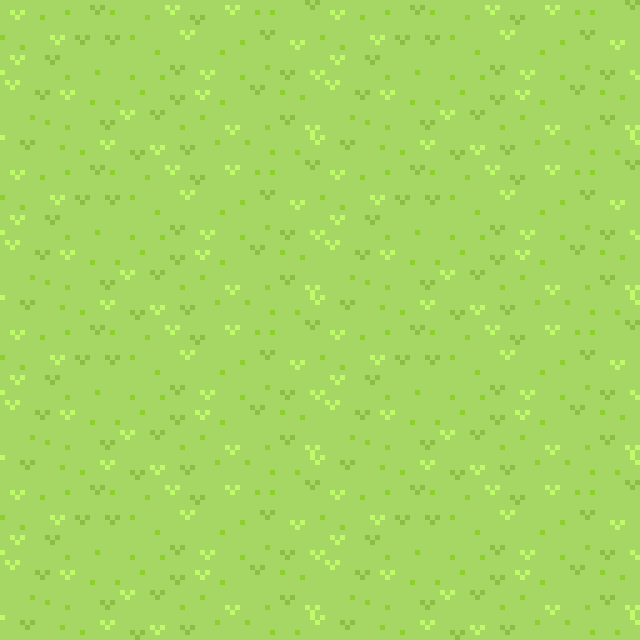
Reproduce this texture procedurally as a WebGL 1 fragment shader.

```glsl
precision highp float;
// Pixel-art meadow: light and dark V-shaped sprouts and small dots on flat green.

uniform vec2 u_resolution;

const vec2 REPEATS = vec2(2.0, 4.0);       // tiles across and down the canvas
const vec2 TILE_TEXELS = vec2(64.0, 32.0); // square texels in one tile
const vec2 TILE_SITES = vec2(12.0, 6.0);   // plant sites in one tile
const vec2 SPROUT_JITTER = vec2(2.0, 4.0); // placement choices inside a site
const vec2 DOT_JITTER = vec2(4.0, 4.0);
const float SEED = 3.7;

const vec3 GRASS = vec3(0.65, 0.84, 0.39);
const vec3 DARK_SPROUT = vec3(0.55, 0.74, 0.27);
const vec3 LIGHT_SPROUT = vec3(0.75, 0.98, 0.42);
const vec3 DOT = vec3(0.55, 0.81, 0.18);

const int SAMPLES = 3; // antialiasing samples per axis

float hash(vec2 p) {
  return fract(sin(dot(p + SEED, vec2(127.1, 311.7))) * 4375.85);
}

// 1 where the integer texel is the given one, otherwise 0.
float texelAt(vec2 texel, vec2 target) {
  vec2 d = abs(texel - target);
  return step(max(d.x, d.y), 0.5);
}

// Three texels: two leaf tips above one stem.
float sprout(vec2 p) {
  return texelAt(p, vec2(1.0, 0.0)) + texelAt(p, vec2(0.0, 1.0))
       + texelAt(p, vec2(2.0, 1.0));
}

// Each run of four sites holds one light sprout, one dark sprout and two dots.
float plantKind(vec2 site) {
  vec2 group = vec2(floor(site.x / 4.0), site.y);
  float shift = floor(4.0 * hash(group + 41.0));
  float stride = hash(group + 67.0) < 0.5 ? 1.0 : 3.0;
  return mod(site.x * stride + shift, 4.0);
}

vec3 meadow(vec2 uv) {
  vec2 texel = floor(fract(uv * REPEATS) * TILE_TEXELS);
  vec2 siteSize = TILE_TEXELS / TILE_SITES;

  // Slide every row of sites sideways by a whole number of texels, wrapping.
  float row = floor((texel.y + 0.5) / siteSize.y);
  float slide = floor(hash(vec2(row, 19.0)) * TILE_TEXELS.x);
  texel.x = mod(texel.x + slide, TILE_TEXELS.x);

  vec2 site = vec2(floor((texel.x + 0.5) / siteSize.x), row);
  vec2 local = texel - ceil(site * siteSize - 0.5);
  vec2 random = vec2(hash(site), hash(site + 23.0));

  // Place one plant in the site.
  float kind = plantKind(site);
  if (kind > 1.5) {
    return mix(GRASS, DOT, texelAt(local, floor(random * DOT_JITTER)));
  }
  vec3 leaf = kind < 0.5 ? LIGHT_SPROUT : DARK_SPROUT;
  return mix(GRASS, leaf, sprout(local - floor(random * SPROUT_JITTER)));
}

void main() {
  // Average a small grid of samples to smooth texel edges at any size.
  vec3 color = vec3(0.0);
  for (int j = 0; j < SAMPLES; j++) {
    for (int i = 0; i < SAMPLES; i++) {
      vec2 offset = (vec2(float(i), float(j)) + 0.5) / float(SAMPLES) - 0.5;
      color += meadow((gl_FragCoord.xy + offset) / u_resolution);
    }
  }
  gl_FragColor = vec4(color / float(SAMPLES * SAMPLES), 1.0);
}
```
